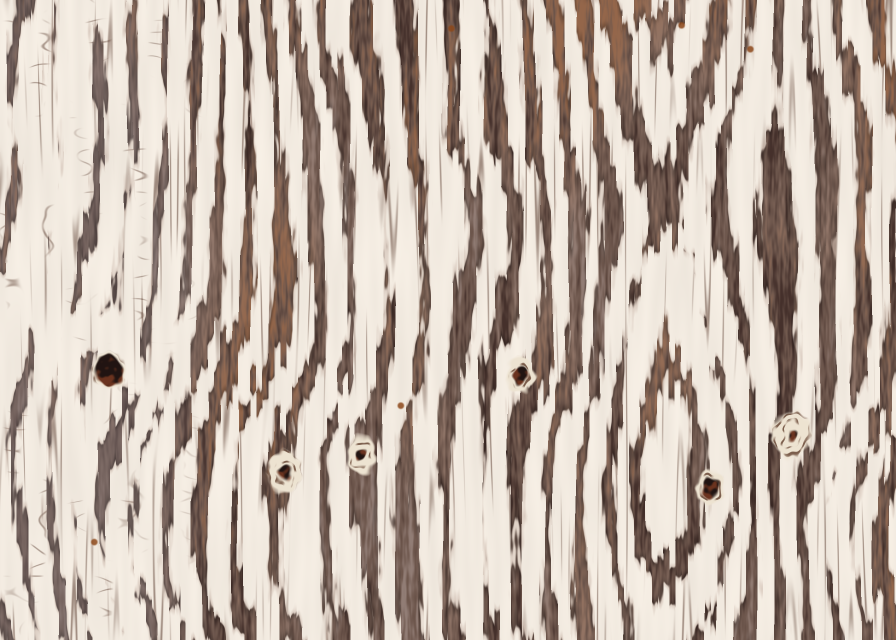
Reproduce this texture procedurally as a WebGL 1 fragment shader.

```glsl
precision highp float;
uniform vec2 u_resolution;

float hash(vec2 c) {
  vec3 q = fract(c.xyx * 0.1031);
  q += dot(q, q.yzx + 33.33);
  return fract((q.x + q.y) * q.z);
}

float corner(vec2 cell, vec2 offset) {
  float a = 6.2832 * hash(cell);
  return dot(vec2(cos(a), sin(a)), offset);
}

// Gradient noise, roughly -1 to 1
float noise(vec2 p) {
  vec2 i = floor(p), f = p - i, e = vec2(1.0, 0.0);
  vec2 w = f * f * f * (f * (f * 6.0 - 15.0) + 10.0);
  float low = mix(corner(i, f), corner(i + e, f - e), w.x);
  float high = mix(corner(i + e.yx, f - e.yx), corner(i + 1.0, f - 1.0), w.x);
  return 1.4 * mix(low, high, w.y);
}

vec2 knotCenter(float i) {
  return vec2(0.17 + 0.22 * i + 0.06 * sin(2.0 * i), 0.32 + 0.1 * cos(2.2 * i));
}

// Growth rings: wavy lines, bent around knots, nested about one axis
float grainPhase(vec2 p) {
  for (int i = 0; i < 6; i++) {
    vec2 d = p - knotCenter(float(i));
    p.x -= 0.65 * d.x * exp(-dot(d * d, vec2(400.0, 130.0)));
  }
  float x = p.x - 1.04;
  float away = smoothstep(0.0, 0.35, abs(x));
  float warp = 2.6 * noise(p * vec2(1.6, 1.3) + 4.0) * away
             + 0.45 * noise(p * vec2(5.0, 4.0));
  float arches = -0.7 * cos((p.y - 0.27) * 7.5) * exp(-40.0 * x * x);
  return 19.0 * sqrt(x * x + 0.0012) + warp + arches;
}

// Positive where the paint has flaked off
float bareMargin(vec2 p, float weathered) {
  // Paint breaks away in narrow upright slivers
  float sliver = floor(p.x * 110.0 + 0.6 * noise(p * vec2(8.0, 4.0)));
  vec2 q = vec2(mix(p.x, (sliver + 0.5) / 110.0, 0.7),
                p.y + 0.06 * (hash(vec2(sliver, 3.0)) - 0.5));
  float phase = grainPhase(q);
  float line = abs(fract(phase) - 0.5) * 2.0;
  float width = 0.35 + 0.5 * noise(vec2(floor(phase) * 7.37, q.y * 2.6))
              + 0.2 * noise(q * vec2(6.0, 3.0) + 9.0);
  width += 0.2 * noise(p * vec2(70.0, 9.0)) + 0.13 * noise(p * vec2(160.0, 30.0));
  width += weathered * (0.4 * noise(p * vec2(28.0, 9.0)) - 0.24);
  return width - line;
}

vec3 woodColor(vec2 p, float weathered) {
  float tone = 0.5 + 0.45 * noise(p * vec2(130.0, 7.0))
             + 0.3 * noise(p * vec2(260.0, 40.0))
             + 0.35 * noise(p * vec2(7.0, 2.5) + 20.0);
  vec3 c = mix(vec3(0.27, 0.19, 0.17), vec3(0.43, 0.34, 0.30), smoothstep(0.0, 0.5, tone));
  float warmth = smoothstep(-0.4, 0.5, noise(p * vec2(6.0, 2.0) + 31.0) + 0.6 * p.y - 0.3);
  vec3 light = mix(vec3(0.57, 0.49, 0.46), vec3(0.58, 0.40, 0.29), warmth);
  c = mix(c, light, smoothstep(0.45, 1.0, tone + 0.15 * warmth));
  return mix(c, vec3(0.50, 0.45, 0.45), 0.5 * weathered);
}

vec3 paintColor(vec2 p, float weathered) {
  vec3 c = vec3(0.95, 0.92, 0.88) + 0.025 * noise(p * vec2(60.0, 6.0));
  // Hairline cracks along the grain, with short cross cracks on the worn side
  float hair = 1.0 - smoothstep(0.0, 0.11, abs(noise(p * vec2(45.0, 1.4) + 50.0)));
  hair *= smoothstep(-0.1, 0.5, noise(p * vec2(22.0, 5.0) + 12.0));
  float cross = 1.0 - smoothstep(0.0, 0.07, abs(noise(p * vec2(14.0, 30.0))));
  cross *= weathered * smoothstep(0.2, 0.6, noise(p * vec2(25.0, 7.0) + 70.0));
  return mix(c, vec3(0.47, 0.37, 0.32), min(0.7 * hair + 0.6 * cross, 0.8));
}

vec3 addKnots(vec3 c, vec2 p) {
  for (int i = 0; i < 6; i++) {
    float id = float(i);
    vec2 d = p - knotCenter(id);
    float r = length(d * vec2(1.0, 0.8)) + 0.006 * noise(p * 60.0);
    float size = 0.022 + 0.01 * hash(vec2(id, 5.0));
    float disc = 1.0 - smoothstep(size * 0.85, size * 1.1, r);
    float ring = smoothstep(0.35, 0.9, sin(r * 520.0 + 2.5 * noise(p * 45.0)));
    ring *= smoothstep(-0.3, 0.4, noise(p * 70.0 + 8.0));
    vec3 face = mix(vec3(0.93, 0.89, 0.82), vec3(0.40, 0.27, 0.20), 0.85 * ring);
    c = mix(c, face, disc);
    float hole = i == 0 ? 0.021 : 0.013 * hash(vec2(id, 8.0));
    vec3 core = mix(vec3(0.13, 0.08, 0.07), vec3(0.42, 0.20, 0.12),
                    smoothstep(-0.2, 0.5, noise(p * 90.0) - d.y * 25.0));
    c = mix(c, core, 1.0 - smoothstep(hole - 0.003, hole + 0.002, r));
  }
  return c;
}

vec3 surface(vec2 p) {
  float weathered = 1.0 - smoothstep(0.2, 0.36, p.x);
  float margin = bareMargin(p, weathered);
  vec3 paint = paintColor(p, weathered);
  paint = mix(paint, vec3(0.74, 0.65, 0.60), 0.45 * smoothstep(-0.16, 0.0, margin));
  vec3 wood = woodColor(p, weathered);
  wood *= 0.78 + 0.22 * smoothstep(0.0, 0.22, margin);
  vec3 c = addKnots(mix(paint, wood, smoothstep(-0.04, 0.04, margin)), p);
  // Sparse rust specks
  vec2 cell = floor(p * 9.0);
  vec2 spot = fract(p * 9.0) - 0.25 - 0.5 * vec2(hash(cell), hash(cell + 40.0));
  float rust = step(0.92, hash(cell + 7.0)) * (1.0 - smoothstep(0.03, 0.06, length(spot)));
  return mix(c, vec3(0.55, 0.28, 0.10), 0.85 * rust);
}

void main() {
  // Four samples per pixel smooth the slivers
  vec3 sum = vec3(0.0);
  for (int i = 0; i < 4; i++) {
    vec2 offset = vec2(mod(float(i), 2.0), floor(float(i) / 2.0)) * 0.5 - 0.25;
    sum += surface((gl_FragCoord.xy + offset) / u_resolution.y);
  }
  gl_FragColor = vec4(sum / 4.0, 1.0);
}
```
